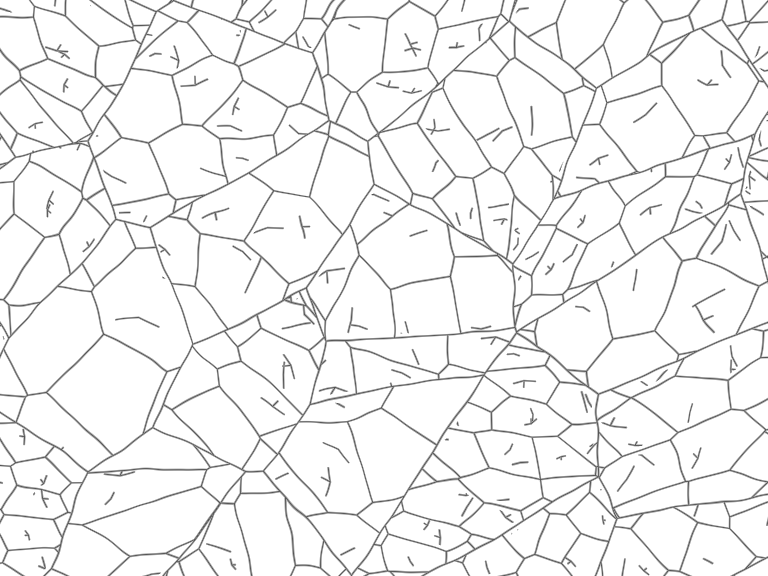
A Shadertoy shader for this texture:

```glsl
// Hairline crack network on white: a coarse Voronoi net of long cracks, each
// plate split again by its own rotated and stretched finer Voronoi net, with
// short loose twigs inside the cells. All lengths are in canvas heights.

const vec3 PAPER_COLOR = vec3(1.0);
const vec3 CRACK_COLOR = vec3(0.0);
const float LINE_WIDTH = 0.00174;
const float FAR = 1e3;

struct Cell {
    ivec2 id;       // lattice index of the nearest site
    vec2 toSite;    // vector to that site, in net space
    float edge;     // distance to the nearest border, in canvas space
};

// Integer PCG hash: three values in 0..1
vec3 hash3(ivec3 key) {
    uvec3 v = uvec3(key) * 1664525u + 1013904223u;
    v.x += v.y * v.z; v.y += v.z * v.x; v.z += v.x * v.y;
    v ^= v >> 16u;
    v.x += v.y * v.z; v.y += v.z * v.x; v.z += v.x * v.y;
    return vec3(v >> 8u) / 16777216.0;
}

// Smooth two-channel value noise, centred on zero
vec2 noise2(vec2 p, int seed) {
    ivec2 i = ivec2(floor(p));
    vec2 f = fract(p);
    f = f * f * (3.0 - 2.0 * f);
    vec2 a = hash3(ivec3(i, seed)).xy;
    vec2 b = hash3(ivec3(i + ivec2(1, 0), seed)).xy;
    vec2 c = hash3(ivec3(i + ivec2(0, 1), seed)).xy;
    vec2 d = hash3(ivec3(i + ivec2(1, 1), seed)).xy;
    return mix(mix(a, b, f.x), mix(c, d, f.x), f.y) - 0.5;
}

// Canvas space to net space: cells grow longer along the given angle
mat2 netMatrix(float angle, float frequency, float stretch) {
    float c = cos(angle), s = sin(angle), k = sqrt(stretch);
    vec2 scale = frequency * vec2(1.0 / k, k);
    return mat2(c * scale.x, -s * scale.y, s * scale.x, c * scale.y);
}

vec2 siteOffset(ivec2 id, vec2 q, int seed) {
    return vec2(id) + 0.04 + 0.92 * hash3(ivec3(id, seed)).xy - q;
}

Cell voronoi(vec2 p, mat2 net, int seed) {
    vec2 q = net * p;
    ivec2 base = ivec2(floor(q));
    Cell cell = Cell(base, vec2(FAR), FAR);

    // Nearest site
    for (int y = -1; y <= 1; y++)
    for (int x = -1; x <= 1; x++) {
        ivec2 id = base + ivec2(x, y);
        vec2 r = siteOffset(id, q, seed);
        if (dot(r, r) < dot(cell.toSite, cell.toSite)) {
            cell.id = id;
            cell.toSite = r;
        }
    }

    // Nearest bisector, measured back in canvas space
    for (int y = -2; y <= 2; y++)
    for (int x = -2; x <= 2; x++) {
        ivec2 id = cell.id + ivec2(x, y);
        if (id == cell.id) continue;
        vec2 r = siteOffset(id, q, seed);
        vec2 n = normalize(r - cell.toSite);
        float d = dot(0.5 * (r + cell.toSite), n) / length(n * net);
        cell.edge = min(cell.edge, d);
    }
    return cell;
}

float segment(vec2 p, vec2 a, vec2 b) {
    vec2 pa = p - a, ba = b - a;
    return length(pa - ba * clamp(dot(pa, ba) / dot(ba, ba), 0.0, 1.0));
}

vec2 direction(float angle) {
    return vec2(cos(angle), sin(angle));
}

// Bent twig, sometimes with a third arm
float twig(vec2 p, float size, vec3 rnd) {
    float angle = 6.2832 * rnd.x;
    float arm = size * mix(0.08, 0.26, rnd.y);
    float d = segment(p, vec2(0.0), arm * direction(angle));
    d = min(d, segment(p, vec2(0.0), arm * direction(angle + 2.5 + 1.2 * rnd.z)));
    if (rnd.z > 0.6)
        d = min(d, segment(p, vec2(0.0), 0.6 * arm * direction(angle - 1.7)));
    return d;
}

// Loose twigs scattered around the site of one cell
float twigs(vec2 p, float size, Cell cell, int seed) {
    float d = FAR;
    for (int i = 0; i < 2; i++) {
        vec3 place = hash3(ivec3(cell.id, seed + 17 * i + 5));
        vec3 shape = hash3(ivec3(cell.id, seed + 17 * i + 9));
        if (place.z > 0.62) continue;
        float gap = place.z > 0.2 ? max(0.0, 0.008 - cell.edge) : 0.0;
        d = min(d, gap + twig(p - 0.6 * size * (place.xy - 0.5), size, shape));
    }
    return d;
}

// Tent-filtered ink of a thin line; its total ink stays constant
float lineInk(float d, float width, float pixel) {
    float reach = 0.5 * width + pixel;
    return min(1.0, width / reach * max(0.0, 1.0 - d / reach));
}

void mainImage(out vec4 fragColor, in vec2 fragCoord) {
    vec2 p = fragCoord / iResolution.y;

    // Gentle wander of the cracks
    p += 0.014 * noise2(p * 7.0, 1) + 0.005 * noise2(p * 28.0, 2);

    // Long cracks
    Cell plate = voronoi(p, netMatrix(0.85, 3.7, 1.4), 11);

    // Finer net with its own grain in every plate
    vec3 grain = hash3(ivec3(plate.id, 23));
    float frequency = mix(6.5, 14.0, grain.x);
    mat2 net = netMatrix(3.1416 * grain.y, frequency, mix(1.0, 2.2, grain.z));
    int seed = 100 + int(grain.x * 5000.0);
    Cell cell = voronoi(p, net, seed);
    cell.edge = min(cell.edge, plate.edge);

    vec2 fromSite = -(inverse(net) * cell.toSite);
    float d = min(cell.edge, twigs(fromSite, 1.0 / frequency, cell, seed));

    float ink = lineInk(d, LINE_WIDTH, 1.0 / iResolution.y);
    fragColor = vec4(mix(PAPER_COLOR, CRACK_COLOR, ink), 1.0);
}
```
